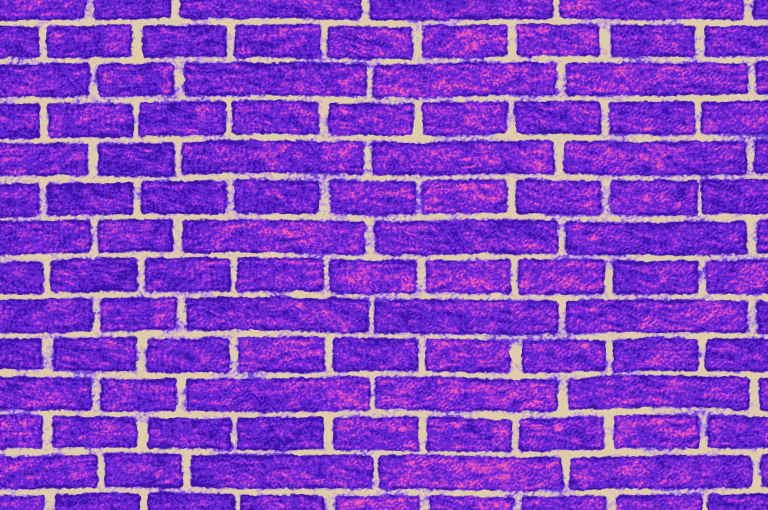
A Shadertoy shader for this texture:

```glsl
const float ROWS = 13.0;        // courses over the canvas height
const float STRETCHER = 4.86;   // long brick pitch, in course heights
const float HEADER = 2.387;     // short brick pitch

const vec3 NAVY = vec3(0.24, 0.07, 0.66);
const vec3 VIOLET = vec3(0.40, 0.15, 0.83);
const vec3 MAGENTA = vec3(0.64, 0.21, 0.84);
const vec3 PINK = vec3(0.93, 0.35, 0.72);
const vec3 SAND = vec3(0.87, 0.80, 0.67);
const vec3 LILAC = vec3(0.76, 0.61, 0.84);
const vec3 STAIN = vec3(0.47, 0.29, 0.86);

float hash(vec2 p) {
    return fract(sin(dot(p, vec2(127.1, 311.7))) * 43758.5453);
}

float noise(vec2 p) {
    vec2 i = floor(p), f = fract(p);
    f = f * f * (3.0 - 2.0 * f);
    return mix(mix(hash(i), hash(i + vec2(1, 0)), f.x),
               mix(hash(i + vec2(0, 1)), hash(i + vec2(1, 1)), f.x), f.y);
}

float fbm(vec2 p) {
    float sum = 0.0, amp = 0.533;
    for (int i = 0; i < 4; i++) {
        sum += amp * noise(p);
        p = mat2(1.96, 0.5, -0.5, 1.96) * p + 17.3;
        amp *= 0.5;
    }
    return sum;
}

// Fine speckle, turned off the axes to hide the lattice
float speckle(vec2 p, float scale) {
    return noise(mat2(0.8, 0.6, -0.6, 0.8) * p * scale);
}

float roundedBox(vec2 p, vec2 halfSize, float radius) {
    vec2 q = abs(p) - halfSize + radius;
    return length(max(q, 0.0)) + min(max(q.x, q.y), 0.0) - radius;
}

// Left and right joints of the brick at x: headers alternate with stretchers
vec2 brickSpan(float x, float row) {
    bool headerRow = mod(row, 2.0) > 0.5;
    float pitch = headerRow ? HEADER : STRETCHER;
    float start = headerRow ? 1.05 : 4.50;
    if (!headerRow && x < start) {
        if (x > 2.33) return vec2(2.33, start);   // single closer brick
        start = 2.33;
    }
    float left = start + floor((x - start) / pitch) * pitch;
    return vec2(left, left + pitch);
}

// Ramp from shadow to highlight
vec3 brickRamp(float tone) {
    vec3 color = mix(NAVY, VIOLET, smoothstep(0.14, 0.38, tone));
    color = mix(color, MAGENTA, smoothstep(0.45, 0.60, tone));
    return mix(color, PINK, smoothstep(0.62, 0.84, tone));
}

vec3 brickColor(vec2 local, vec2 wall, float depth, float seed, float warmth) {
    // Creased clay, tilted differently on each brick
    vec2 crease = vec2(local.x, local.y + local.x * (seed - 0.5) * 0.3);
    crease += 0.22 * noise(local * 2.2 + seed * 37.0);
    crease = crease * vec2(2.8, 10.0) + seed * 91.0;
    float wrinkle = fbm(crease);
    float grain = speckle(wall, 21.0);
    float edge = 1.0 - smoothstep(0.01, 0.12, depth);
    float tone = 0.46 + warmth + 0.72 * (wrinkle - 0.5) + 0.50 * (grain - 0.5);
    return brickRamp(tone - 0.27 * edge);
}

vec3 mortarColor(vec2 wall, float gap) {
    float grain = speckle(wall + 5.0, 18.0);
    float dirt = fbm(wall * vec2(1.4, 3.0) + 40.0) + 0.40 * (grain - 0.5);
    dirt += 0.22 * (1.0 - smoothstep(0.0, 0.08, gap));
    vec3 color = mix(SAND, LILAC, smoothstep(0.50, 0.76, dirt));
    return mix(color, STAIN, smoothstep(0.74, 0.90, dirt));
}

void mainImage(out vec4 fragColor, in vec2 fragCoord) {
    float aa = ROWS / iResolution.y;
    vec2 wall = vec2(fragCoord.x, iResolution.y - fragCoord.y) * aa;
    float across = fragCoord.x / iResolution.x;

    // Courses sag a little and slide sideways row by row
    float y = wall.y + 0.46 + 0.12 * (noise(wall * vec2(0.3, 0.5)) - 0.5);
    float row = floor(y);
    float x = wall.x - 0.018 * row - 0.10 * (hash(vec2(row, 4.0)) - 0.5);

    // Brick shape with random size, placement and chipped edges
    vec2 span = brickSpan(x, row);
    vec2 id = vec2(floor(span.x * 2.0 + 0.5), row);
    float seed = hash(id);
    vec2 shift = (vec2(hash(id + 7.3), hash(id + 2.9)) - 0.5) * vec2(0.08, 0.04);
    vec2 local = vec2(x - 0.5 * (span.x + span.y), fract(y) - 0.5) - shift;
    vec2 halfSize = vec2(0.5 * (span.y - span.x) - 0.085, 0.434);
    halfSize -= vec2(0.04, 0.025) * hash(id + 13.7);
    float d = roundedBox(local, halfSize, 0.09);
    d += 0.10 * (fbm(wall * 2.6) - 0.5) + 0.05 * (speckle(wall, 13.0) - 0.5);

    // Warmer bricks gather right of centre
    float glow = exp(-pow((across - 0.64) / 0.3, 2.0));
    float warmth = 0.11 * (seed - 0.5) + 0.07 * (glow - 0.5);
    warmth += 0.10 * (noise(wall * 0.7 + 9.0) - 0.5);

    vec3 brick = brickColor(local, wall, -d, seed, warmth);
    vec3 mortar = mortarColor(wall, d);
    fragColor = vec4(mix(brick, mortar, smoothstep(-aa, aa, d)), 1.0);
}
```
